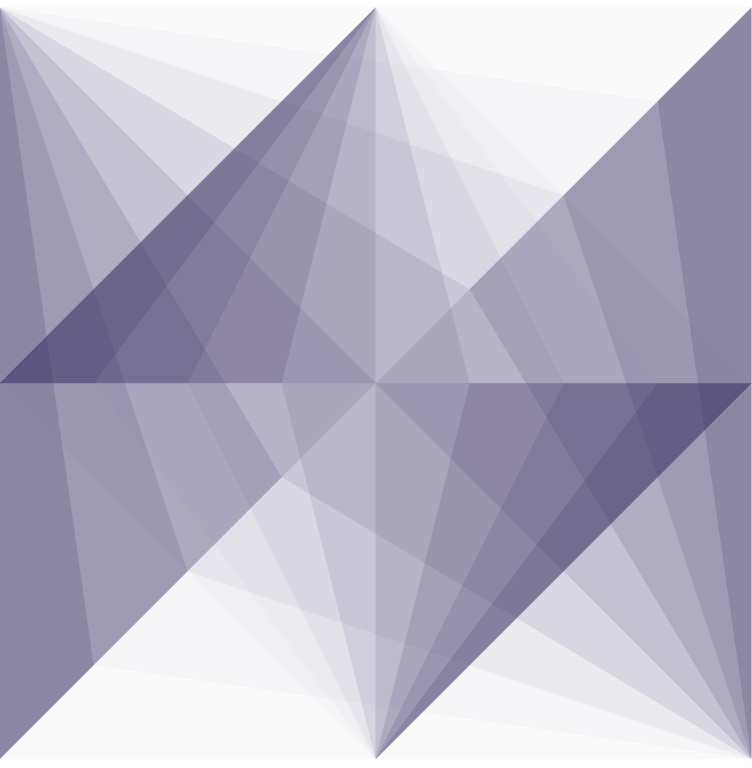
This background is drawn by a Shadertoy shader. Its source:

```glsl
// Folded translucent fans: two pairs of triangles, each split into eight wedges.
// A ray from the fan's apex through the point is intersected with a base line,
// and the place where it lands selects the wedge and so the strength of its ink.

const float HALF_SIDE = 4.0;      // the square spans -4..4, one wedge per unit
const int SAMPLES = 4;            // sub-samples per axis for smooth edges
const vec3 PAPER = vec3(1.0);
const vec3 INK = vec3(0.220, 0.184, 0.390);
const float OPACITY[8] = float[8](0.025, 0.05, 0.10, 0.19, 0.296, 0.397, 0.482, 0.575);

// Ink opacity of a fan and its half-turn twin, which share a base through the origin
float fanOpacity(vec2 p, vec2 apex, vec2 axis) {
    vec2 normal = vec2(-axis.y, axis.x);
    if (dot(p, normal) < 0.0) p = -p;
    vec2 ray = p - apex;
    float reach = -dot(apex, normal) / min(dot(ray, normal), -1e-4);
    vec2 hit = apex + ray * reach;
    float wedge = HALF_SIDE - dot(hit, axis) / dot(axis, axis);
    if (wedge < 0.0 || wedge >= 8.0) return 0.0;
    return OPACITY[int(wedge)];
}

// Lay one coat of ink over a colour
vec3 glaze(vec3 base, float opacity) {
    return mix(base, INK, opacity);
}

vec3 foldedFans(vec2 p) {
    if (max(abs(p.x), abs(p.y)) > HALF_SIDE) return PAPER;
    float cornerFan = fanOpacity(p, vec2(-HALF_SIDE, HALF_SIDE), vec2(1.0, 1.0));
    float middleFan = fanOpacity(p, vec2(0.0, HALF_SIDE), vec2(1.0, 0.0));
    return glaze(glaze(PAPER, cornerFan), middleFan);
}

void mainImage(out vec4 fragColor, in vec2 fragCoord) {
    vec2 center = iResolution.xy * vec2(0.4995, 0.501);
    float unit = min(iResolution.x, iResolution.y) / (2.0 * HALF_SIDE);

    // Average a regular grid of samples inside the pixel
    vec3 color = vec3(0.0);
    for (int i = 0; i < SAMPLES * SAMPLES; i++) {
        vec2 cell = vec2(float(i % SAMPLES), float(i / SAMPLES));
        vec2 offset = (cell + 0.5) / float(SAMPLES) - 0.5;
        color += foldedFans((fragCoord + offset - center) / unit);
    }
    fragColor = vec4(color / float(SAMPLES * SAMPLES), 1.0);
}
```
